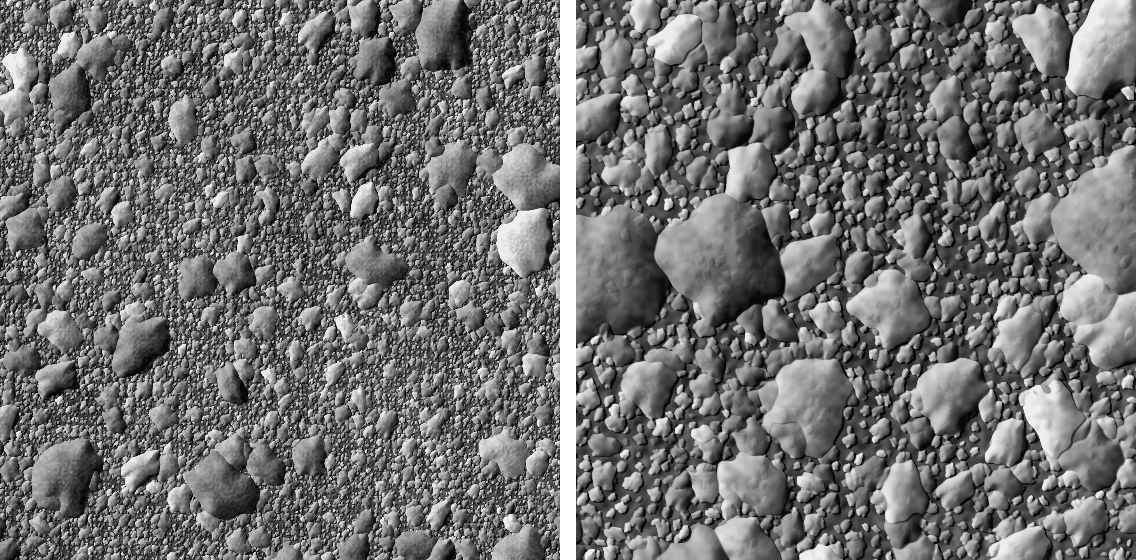
Left: the whole. Right: its middle third, enlarged.
A WebGL 2 fragment shader for this texture:

```glsl
#version 300 es
precision highp float;
// Rough stony ground: grains, pebbles and half-buried rocks under low side light.

uniform vec2 u_resolution;
out vec4 fragColor;

float hash(vec2 p) {
    return fract(sin(dot(p, vec2(127.1, 311.7))) * 43758.5453);
}

float noise(vec2 p) {
    vec2 i = floor(p), f = fract(p);
    f = f * f * (3.0 - 2.0 * f);
    return mix(mix(hash(i), hash(i + vec2(1, 0)), f.x),
               mix(hash(i + vec2(0, 1)), hash(i + vec2(1, 1)), f.x), f.y);
}

// One stone in its grid cell: x = height in cell units, y = tone.
vec2 stone(vec2 p, vec2 cell, float density) {
    if (hash(cell + 3.7) > density) return vec2(-1.0, 0.0);
    float a = hash(cell + 11.3), b = hash(cell + 23.9), c = hash(cell + 41.1);
    vec2 q = p - cell - 0.5 - 0.6 * (vec2(a, b) - 0.5);

    // Mostly upright, elongated, with a bent and slightly boxy outline.
    float angle = (c - 0.5) * 2.2;
    q = mat2(cos(angle), sin(angle), -sin(angle), cos(angle)) * q;
    float radius = mix(0.34, 0.6, fract(a * 7.3 + c));
    q /= radius * vec2(mix(0.6, 0.95, b), 1.0);
    q += 0.11 * sin(q.yx * 3.7 + 6.28 * vec2(a, c)) + 0.04 * sin(q.yx * 9.0 + 6.28 * b);
    float power = mix(2.0, 3.6, fract(b * 5.1 + a));
    vec2 m = pow(abs(q) + 0.001, vec2(power));
    float d = pow(m.x + m.y, 1.0 / power);

    float steepness = mix(0.26, 0.5, fract(c * 9.7 + b));
    float buried = 0.35 * fract(a * 13.7 + b);
    float tone = 0.47 + 0.24 * (fract(b * 17.3 + c) - 0.5) + 0.14 * step(0.87, fract(c * 31.0));
    return vec2(radius * steepness * (1.0 - d * d * d - buried), tone);
}

// Ground surface: x = height, y = tone. Layers run from fine grains to rocks.
vec2 ground(vec2 p) {
    float rough = noise(p * 210.0);
    vec2 surface = vec2(0.0007 * rough, 0.27);
    float grain = 0.0;
    float cells = 120.0;
    for (int i = 0; i < 6; i++) {
        float layer = float(i);
        vec2 g = p * cells + 17.3 * layer;
        vec2 corner = floor(g - 0.5);
        float density = exp(-0.36 * layer);
        for (int k = 0; k < 4; k++) {
            vec2 s = stone(g, corner + vec2(k & 1, k >> 1), density);
            float height = s.x / cells + 0.18 * grain;
            float cover = smoothstep(0.0, 0.0005, height - surface.x);
            surface.y = mix(surface.y, s.y, cover);
            surface.x = max(surface.x, height);
        }
        if (i == 0) grain = surface.x + 0.001 * rough;
        cells /= 1.75;
    }
    return surface;
}

void main() {
    vec2 p = gl_FragCoord.xy / u_resolution.y;
    vec2 toLight = normalize(vec2(-0.85, 0.5));
    vec2 here = ground(p);

    // Slopes facing the light brighten, those facing away darken.
    float facing = (here.x - ground(p + toLight * 0.0015).x) / 0.0015;
    float value = here.y + 0.44 * facing / (0.4 + abs(facing));

    // Cast shadows: look for higher ground towards the light.
    float blocked = 0.0;
    float reach = 0.0035;
    for (int i = 0; i < 3; i++) {
        float rise = ground(p + toLight * reach).x - here.x - 0.6 * reach;
        blocked = max(blocked, smoothstep(0.0, 0.0018, rise));
        reach *= 2.3;
    }
    value *= 1.0 - 0.75 * blocked;

    // Mineral mottling and broad patches of dust.
    value += 0.12 * (noise(p * 260.0) - 0.5) + 0.09 * (noise(p * 70.0) - 0.5);
    value += 0.08 * (noise(p * 6.0) - 0.5);
    fragColor = vec4(vec3(clamp(value, 0.03, 0.93)), 1.0);
}
```
